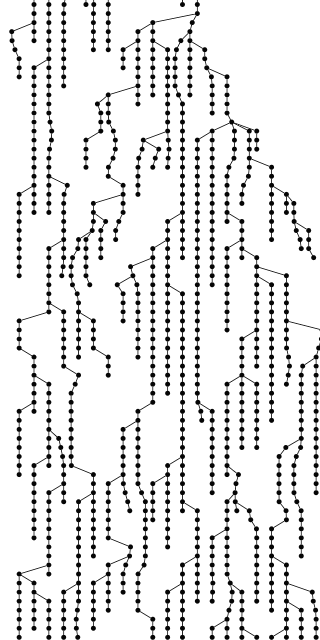
Write a Shadertoy shader that draws this pattern.

```glsl
const vec2 CELL = vec2(0.0464, 0.02825);   // column and row spacing, canvas width = 1
const float DOT_RADIUS = 0.0077;
const float LINE_HALF_WIDTH = 0.0012;
const float BLOCK_ROWS = 14.0;             // each column holds one chain per block
const float LAST_COLUMN = 21.0;
const vec3 PAPER = vec3(1.0);
const vec3 INK = vec3(0.02);

float hash(vec2 p) {
    vec3 q = fract(vec3(p.xyx) * vec3(0.1031, 0.1030, 0.0973));
    q += dot(q, q.yzx + 33.33);
    return fract((q.x + q.y) * q.z);
}

vec2 gradient(vec2 corner) {
    float angle = 6.2832 * hash(corner + 57.0);
    return vec2(cos(angle), sin(angle));
}

float gradientNoise(vec2 p) {
    vec2 i = floor(p), f = p - i;
    vec2 u = f * f * (3.0 - 2.0 * f);
    vec2 e = vec2(1.0, 0.0);
    float low = mix(dot(gradient(i), f), dot(gradient(i + e), f - e), u.x);
    float high = mix(dot(gradient(i + e.yx), f - e.yx), dot(gradient(i + 1.0), f - 1.0), u.x);
    return mix(low, high, u.y);
}

// True where a chain of the column covers this row; rows count downwards.
bool occupied(vec2 cell) {
    float firstRow = cell.x > 13.0 ? (cell.x - 12.0) * 2.4 : -100.0;
    if (cell.x < 1.0 || cell.x > LAST_COLUMN || cell.y < firstRow) return false;
    float row = cell.y + floor(BLOCK_ROWS * hash(vec2(cell.x, 3.0))) + 2.0 * BLOCK_ROWS;
    vec2 block = vec2(cell.x + 40.0, floor(row / BLOCK_ROWS) + 11.0);
    float start = max(0.0, floor(8.0 * hash(block)) - 2.0);
    float rows = 3.0 + floor(15.0 * hash(block + 91.0));
    float local = mod(row, BLOCK_ROWS);
    return local >= start && local < start + rows;
}

// Straight columns with occasional half-column jogs.
vec2 nodePosition(vec2 cell) {
    float n = gradientNoise(cell * vec2(0.25, 0.08) + 5.3);
    float drift = 0.5 * sign(n) * smoothstep(0.25, 0.36, abs(n));
    return (cell + vec2(drift, 0.0)) * CELL;
}

// The node above, or else the nearest one beside it in the row above.
vec2 parentCell(vec2 cell) {
    vec2 above = cell - vec2(0.0, 1.0);
    if (occupied(above)) return above;
    float side = hash(cell + 23.0) < 0.5 ? -1.0 : 1.0;
    for (float reach = 1.0; reach < 4.5; reach++) {
        vec2 offset = vec2(side * reach, 0.0);
        if (occupied(above + offset)) return above + offset;
        if (occupied(above - offset)) return above - offset;
    }
    return above;
}

float segmentDistance(vec2 p, vec2 a, vec2 b) {
    vec2 pa = p - a, ba = b - a;
    return length(pa - ba * clamp(dot(pa, ba) / dot(ba, ba), 0.0, 1.0));
}

// Signed distance to the dots and links around p.
float treeDistance(vec2 p) {
    vec2 grid = p / CELL;
    vec2 home = vec2(floor(grid.x + 0.5), floor(grid.y));
    float d = 1.0;
    for (float i = -5.0; i < 5.5; i++) {
        vec2 upper = home + vec2(i, 0.0);
        vec2 lower = upper + vec2(0.0, 1.0);
        if (occupied(upper)) d = min(d, length(p - nodePosition(upper)) - DOT_RADIUS);
        if (!occupied(lower)) continue;
        vec2 node = nodePosition(lower);
        d = min(d, length(p - node) - DOT_RADIUS);
        vec2 parent = parentCell(lower);
        if (occupied(parent)) {
            d = min(d, segmentDistance(p, nodePosition(parent), node) - LINE_HALF_WIDTH);
        }
    }
    return d;
}

void mainImage(out vec4 fragColor, in vec2 fragCoord) {
    // Distances run downwards from the top edge
    vec2 p = vec2(fragCoord.x, iResolution.y - fragCoord.y) / iResolution.x;
    float d = treeDistance(p - CELL * vec2(0.29, 0.5));
    float coverage = clamp(0.5 - d * iResolution.x, 0.0, 1.0);
    fragColor = vec4(mix(PAPER, INK, coverage), 1.0);
}
```
